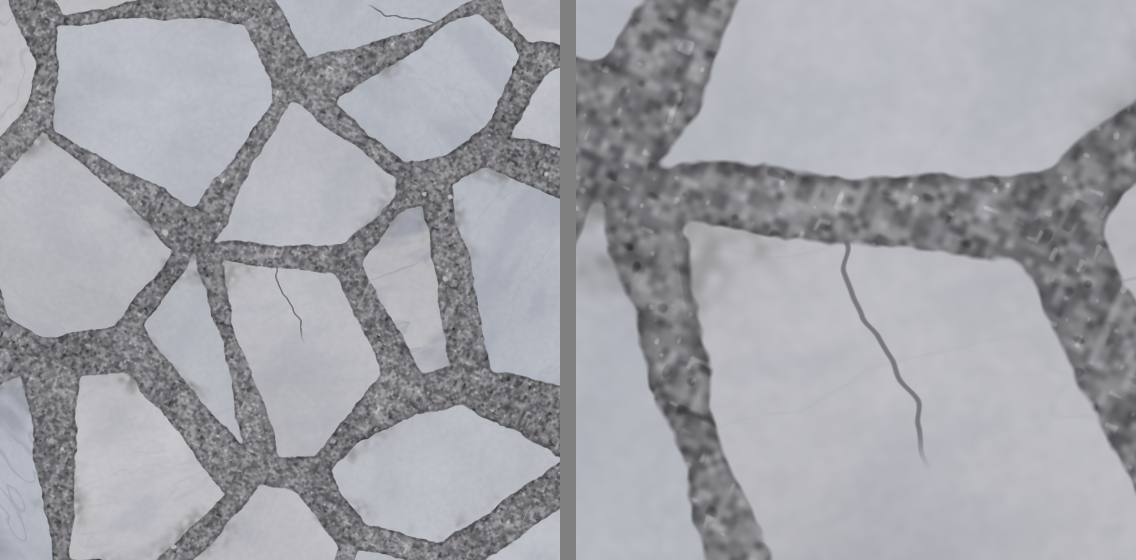
Left, the full canvas; right, a detail of the centre.
Write a Shadertoy shader that draws this texture.

```glsl
// Crazy paving: irregular pale marble slabs set in rough grey mortar.

const vec2  CELL_SIZE    = vec2(0.28, 0.34);  // mean slab spacing
const float GRID_ANGLE   = 0.42;
const vec2  GRID_OFFSET  = vec2(3.37, 5.81);
const float JITTER       = 0.78;
const float SIZE_SPREAD  = 0.026;             // power-diagram weight range
const vec2  HALF_GAP     = vec2(0.009, 0.044);
const float EDGE_TILT    = 0.40;              // radians, makes joints taper
const float CORNER_ROUND = 0.006;
const float EDGE_BLUR    = 0.0017;

const vec3 MARBLE  = vec3(0.722, 0.731, 0.760);
const vec3 VEIN    = vec3(0.575, 0.595, 0.645);
const vec3 WARMTH  = vec3(0.012, 0.001, -0.010);
const vec3 STAIN   = vec3(0.53, 0.53, 0.53);
const vec3 CRACK   = vec3(0.40, 0.40, 0.42);
const vec3 MORTAR  = vec3(0.473, 0.473, 0.488);
const vec3 PEBBLE  = vec3(0.76, 0.76, 0.77);

float hash(vec2 p) {
    vec3 q = fract(p.xyx * 0.1031);
    q += dot(q, q.yzx + 33.33);
    return fract((q.x + q.y) * q.z);
}

vec2 hash2(vec2 p) { return vec2(hash(p + 17.0), hash(p + 71.0)); }

float noise(vec2 p) {
    vec2 i = floor(p), f = fract(p);
    f = f * f * (3.0 - 2.0 * f);
    return mix(mix(hash(i), hash(i + vec2(1, 0)), f.x),
               mix(hash(i + vec2(0, 1)), hash(i + vec2(1, 1)), f.x), f.y);
}

mat2 rotation(float a) { return mat2(cos(a), sin(a), -sin(a), cos(a)); }

float fbm(vec2 p) {
    float sum = 0.0, amp = 0.533;
    for (int i = 0; i < 4; i++) {
        sum += amp * noise(p);
        p = rotation(0.6) * p * 2.03 + 11.3;
        amp *= 0.5;
    }
    return sum;
}

float smoothMin(float a, float b, float k) {
    float h = max(k - abs(a - b), 0.0) / k;
    return min(a, b) - h * h * k * 0.25;
}

vec2 slabCentre(vec2 id) { return (id + 0.5 + JITTER * (hash2(id) - 0.5)) * CELL_SIZE; }

float slabWeight(vec2 id) { return SIZE_SPREAD * hash(id + 211.0); }

// Signed depth inside the slab that owns p (negative in the joints).
float slabDepth(vec2 p, out vec2 id) {
    vec2 home = floor(p / CELL_SIZE);
    float best = 1e5;
    for (int y = -2; y <= 2; y++)
    for (int x = -2; x <= 2; x++) {
        vec2 c = home + vec2(x, y);
        vec2 r = p - slabCentre(c);
        float power = dot(r, r) - slabWeight(c);
        if (power < best) { best = power; id = c; }
    }
    vec2 q = p - slabCentre(id);
    float depth = 1.0;
    for (int y = -2; y <= 2; y++)
    for (int x = -2; x <= 2; x++) {
        if (x == 0 && y == 0) continue;
        vec2 c = id + vec2(x, y);
        vec2 r = slabCentre(c) - slabCentre(id);
        float dist = length(r);
        vec2 n = r / dist;
        float reach = 0.5 * (dist + (slabWeight(id) - slabWeight(c)) / dist);
        vec2 rnd = hash2(id * 7.0 + vec2(x, y) + 300.0);
        vec2 tilted = rotation(EDGE_TILT * (rnd.x - 0.5)) * n;
        float plain = reach - dot(q, n) - HALF_GAP.x;
        float cut = dot(n * reach - q, tilted) - mix(HALF_GAP.x, HALF_GAP.y, rnd.y);
        depth = smoothMin(depth, min(plain, cut), CORNER_ROUND);
    }
    return depth;
}

vec3 marbleColor(vec2 p, vec2 id, float depth) {
    vec2 rnd = hash2(id + 500.0);
    vec2 q = rotation(6.283 * rnd.x) * (p - slabCentre(id));
    vec3 col = MARBLE + WARMTH * (2.0 * rnd.y - 0.8);
    col += 0.035 * (hash(id + 640.0) - 0.5);
    col += 0.075 * (fbm(p * 7.0) - 0.5) + 0.022 * (noise(p * 150.0) - 0.5);

    // Cloudy bands and thin veins, strong on only a few slabs
    float strength = mix(0.12, 0.85, pow(hash(id + 720.0), 4.0));
    float cloud = smoothstep(0.45, 0.72, fbm(q * vec2(7.0, 17.0) + id * 9.0));
    float ridge = abs(fbm(q * vec2(5.0, 12.0) + id * 5.0 + 40.0) - 0.5);
    float thin = 1.0 - smoothstep(0.0, 0.022, ridge);
    col = mix(col, VEIN, strength * max(cloud, 0.6 * thin));

    // Dirt creeping in from the rim
    float dirt = smoothstep(0.57, 0.75, fbm(p * 9.0 + 60.0)) * noise(p * 110.0);
    col = mix(col, STAIN, dirt * (1.0 - smoothstep(0.0, 0.035, depth)));

    // Occasional hairline crack
    float bend = 0.035 * (noise(vec2(q.y * 14.0, 3.0)) - 0.5) + 0.008 * noise(vec2(q.y * 70.0, 8.0));
    float line = 1.0 - smoothstep(0.0006, 0.0024, abs(q.x - bend));
    line *= step(0.82, hash(id + 810.0)) * smoothstep(-0.03, 0.0, q.y);
    return mix(col, CRACK, 0.8 * line);
}

vec3 mortarColor(vec2 p, float depth) {
    float grain = 0.24 * (noise(p * 205.0) - 0.5) + 0.15 * (noise(p * 93.0 + 7.0) - 0.5);
    float patches = 0.15 * (fbm(p * 9.0 + 30.0) - 0.5);
    float glints = 0.13 * smoothstep(0.80, 0.97, noise(p * 170.0 + 50.0));
    float pits = 0.12 * smoothstep(0.78, 0.95, noise(p * 120.0 + 90.0));
    vec3 col = MORTAR + grain + patches + glints - pits;

    // Dark crevice along the slabs, patchy
    float crevice = 1.0 - smoothstep(0.0, 0.009, -depth);
    col *= 1.0 - crevice * mix(0.04, 0.30, noise(p * 13.0 + 5.0));

    // Sparse light pebbles
    vec2 g = p * 16.0, cell = floor(g);
    vec2 offset = fract(g) - mix(vec2(0.25), vec2(0.75), hash2(cell + 900.0));
    float radius = mix(0.035, 0.10, hash(cell + 950.0));
    float size = length(offset) + 0.05 * (noise(g * 9.0) - 0.5);
    float pebble = 1.0 - smoothstep(radius - 0.03, radius + 0.03, size);
    return mix(col, PEBBLE, 0.85 * pebble * step(0.91, hash(cell + 990.0)));
}

void mainImage(out vec4 fragColor, in vec2 fragCoord) {
    vec2 uv = fragCoord / iResolution.y;
    vec2 p = rotation(GRID_ANGLE) * uv + GRID_OFFSET;
    vec2 id;
    float depth = slabDepth(p, id);
    depth += 0.012 * (noise(p * 17.0) - 0.5) + 0.004 * (noise(p * 65.0) - 0.5)
           + 0.002 * (noise(p * 160.0) - 0.5);
    float slab = smoothstep(-EDGE_BLUR, EDGE_BLUR, depth);
    vec3 col = mix(mortarColor(p, depth), marbleColor(p, id, depth), slab);
    fragColor = vec4(clamp(col, 0.0, 1.0), 1.0);
}
```
